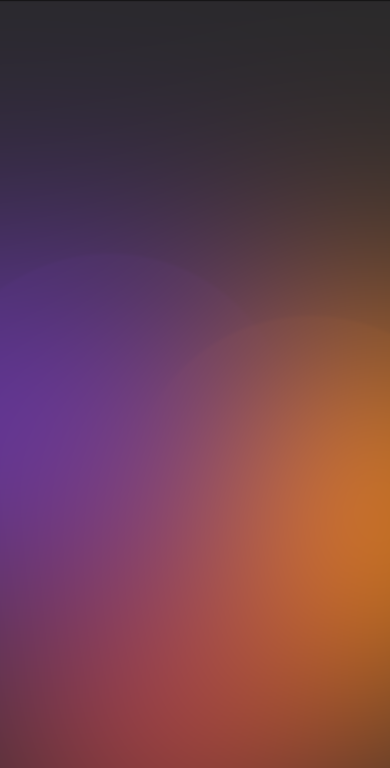
Give the GLSL for this background, as a Shadertoy shader.

```glsl
// Soft elliptical light; falloff sets how fast it fades along each axis
float glow(vec2 uv, vec2 center, vec2 falloff) {
    vec2 d = uv - center;
    return exp(-dot(d * d, falloff));
}

// Faint upper rim of a disc, brightest just inside its edge
float upperRim(vec2 p, vec2 center, float radius) {
    float depth = radius - length(p - center);
    float fade = exp(-max(depth, 0.0) * 16.0);
    float upper = smoothstep(0.08, 0.24, p.y - center.y);
    return smoothstep(-0.002, 0.005, depth) * fade * upper;
}

void mainImage(out vec4 fragColor, in vec2 fragCoord) {
    vec2 uv = fragCoord / iResolution.xy;
    vec2 p = fragCoord / iResolution.y;

    // Charcoal base
    vec3 color = vec3(0.158, 0.158, 0.165);

    // Violet at the left, amber at the right, red at the bottom
    color += vec3(0.20, 0.045, 0.40) * glow(uv, vec2(0.0, 0.447), vec2(1.4, 10.5));
    color += vec3(0.53, 0.26, -0.10) * glow(uv, vec2(1.0, 0.338), vec2(3.6, 9.8));
    color += vec3(0.33, 0.055, 0.045) * glow(uv, vec2(0.41, 0.03), vec2(3.2, 14.0));

    // Barely visible edges of the lights
    color += vec3(0.012, 0.004, 0.022) * upperRim(p, vec2(0.143, 0.431), 0.24);
    color += vec3(0.020, 0.010, 0.0) * upperRim(p, vec2(0.405, 0.35), 0.24);

    // Thin dark line along the top
    color *= 1.0 - 0.5 * smoothstep(0.9975, 0.9995, uv.y);

    fragColor = vec4(clamp(color, 0.0, 1.0), 1.0);
}
```
